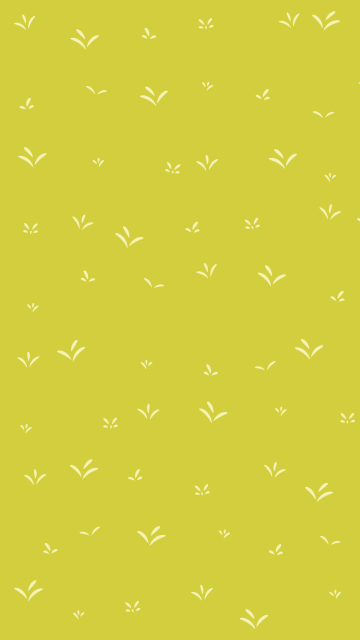
A WebGL 2 fragment shader for this pattern:

```glsl
#version 300 es
precision highp float;
// Small cream grass tufts scattered over a flat yellow-green meadow.
// Each cell of a staggered, jittered grid holds one tuft, built from two to
// five curved, tapered blades; six tuft shapes are dealt out evenly.

uniform vec2 u_resolution;
out vec4 fragColor;

const vec3 MEADOW = vec3(0.827, 0.808, 0.241);
const vec3 CREAM = vec3(0.955, 0.95, 0.71);
const vec2 GRID = vec2(6.0, 10.0);   // cells per unit width and per 16:9 height
const float TUFT_SIZE = 0.040;       // half width of the largest tuft

// Two random values per cell, without sine
vec2 hash2(vec2 cell, float seed) {
    vec3 q = fract(vec3(cell.xyx + seed) * vec3(0.1031, 0.1030, 0.0973));
    q += dot(q, q.yzx + 33.33);
    return fract((q.xx + q.yz) * q.zy);
}

// Distance to a leaf from base to tip, bowed sideways and fuller near the tip
float blade(vec2 p, vec2 base, vec2 tip, float bend, float halfWidth) {
    vec2 axis = tip - base;
    float len = length(axis);
    vec2 dir = axis / len;
    float along = dot(p - base, dir) / len;
    float side = dot(p - base, vec2(-dir.y, dir.x));
    float t = clamp(along, 0.0, 1.0);
    float arch = 4.0 * t * (1.0 - t);
    float body = abs(side - bend * len * arch) - halfWidth * sqrt(arch) * mix(0.6, 1.1, t);
    return max(body, (abs(along - 0.5) - 0.5) * len);
}

// Tuft shapes, with the root near the origin
float largeTuft(vec2 p) {
    float d = blade(p, vec2(0.03, -0.16), vec2(-0.97, 0.68), -0.12, 0.125);
    d = min(d, blade(p, vec2(0.03, 0.55), vec2(-0.5, 1.25), -0.06, 0.125));
    return min(d, blade(p, vec2(0.14, 0.0), vec2(1.0, 0.72), 0.10, 0.125));
}

float mediumTuft(vec2 p) {
    float d = blade(p, vec2(-0.02, -0.1), vec2(-1.0, 0.65), -0.12, 0.13);
    d = min(d, blade(p, vec2(0.05, 0.5), vec2(-0.12, 1.35), -0.05, 0.13));
    return min(d, blade(p, vec2(0.25, 0.0), vec2(1.0, 1.05), 0.10, 0.13));
}

float sprout(vec2 p) {
    float d = blade(p, vec2(-0.15, 0.0), vec2(-1.0, 0.35), -0.10, 0.11);
    return min(d, blade(p, vec2(0.1, 0.0), vec2(0.95, 0.65), 0.10, 0.12));
}

float seeds(vec2 p) {
    vec2 m = vec2(abs(p.x), p.y);
    float d = blade(m, vec2(0.25, 0.45), vec2(0.95, 1.3), 0.05, 0.2);
    d = min(d, blade(m, vec2(0.4, 0.0), vec2(1.05, 0.2), 0.05, 0.19));
    return min(d, blade(p, vec2(0.0, -0.2), vec2(-0.1, 0.25), 0.0, 0.13));
}

float trio(vec2 p) {
    float d = blade(p, vec2(0.0, 0.3), vec2(-0.7, 1.4), -0.06, 0.23);
    d = min(d, blade(p, vec2(-0.2, -0.05), vec2(-0.95, 0.25), -0.08, 0.19));
    return min(d, blade(p, vec2(0.2, 0.0), vec2(1.0, 0.45), 0.08, 0.19));
}

float tinySprig(vec2 p) {
    float d = blade(p, vec2(-0.3, 0.4), vec2(-0.85, 1.05), -0.06, 0.17);
    d = min(d, blade(p, vec2(0.0, 0.6), vec2(0.12, 1.3), 0.0, 0.17));
    return min(d, blade(p, vec2(0.0, -0.1), vec2(0.9, 0.85), 0.08, 0.18));
}

// Choose a shape and its relative size; pick is in 0..1
float tuft(vec2 p, float pick) {
    if (pick < 0.23) return largeTuft(p);
    if (pick < 0.42) return mediumTuft(p / 0.74) * 0.74;
    if (pick < 0.50) return sprout(p / 0.75) * 0.75;
    if (pick < 0.66) return seeds(p / 0.48) * 0.48;
    if (pick < 0.84) return trio(p / 0.5) * 0.5;
    return tinySprig(p / 0.44) * 0.44;
}

// Nearest tuft distance, in units of canvas width
float scatter(vec2 uv, vec2 cellSize) {
    vec2 home = floor(uv / cellSize);
    float nearest = 1.0;
    for (int y = -1; y <= 1; y++) {
        for (int x = -1; x <= 1; x++) {
            vec2 cell = home + vec2(x, y);
            vec2 jitter = (hash2(cell, 17.0) - 0.5) * vec2(0.5, 0.55);
            vec2 turn = hash2(cell, 71.0);
            float stagger = 0.3 * (mod(cell.y, 2.0) - 0.5);
            vec2 root = (cell + 0.5 + jitter + vec2(stagger, -0.1)) * cellSize;
            float tilt = (turn.x - 0.5) * 0.4;
            vec2 p = mat2(cos(tilt), sin(tilt), -sin(tilt), cos(tilt)) * (uv - root);
            p.x *= turn.y < 0.5 ? -1.0 : 1.0;
            float pick = fract(dot(cell, vec2(0.755, 0.57)) + 0.13);
            nearest = min(nearest, tuft(p / TUFT_SIZE, pick) * TUFT_SIZE);
        }
    }
    return nearest;
}

void main() {
    vec2 uv = gl_FragCoord.xy / u_resolution.x;
    vec2 cellSize = vec2(1.0, 16.0 / 9.0) / GRID;
    float edge = 0.75 / u_resolution.x;
    float ink = smoothstep(edge, -edge, scatter(uv, cellSize));
    fragColor = vec4(mix(MEADOW, CREAM, ink), 1.0);
}
```
